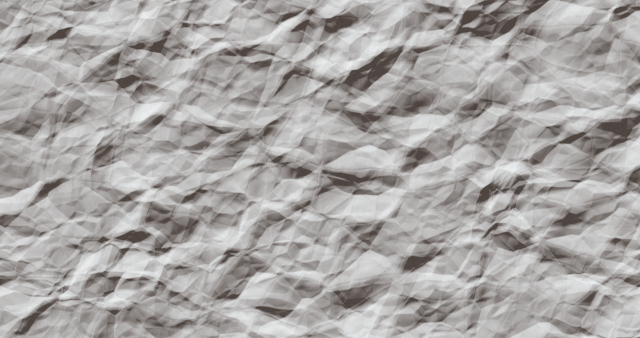
A Shadertoy shader for this texture:

```glsl
const vec3 SHADOW_COLOR = vec3(0.37, 0.335, 0.32);
const vec3 PAPER_COLOR = vec3(0.80, 0.80, 0.80);
const vec2 LIGHT_DIR = vec2(-0.32, 0.95);
const vec2 GRAIN_DIR = vec2(0.97, 0.24);     // main direction of the folds
const vec2 FOLD_STRETCH = vec2(0.94, 1.10);
const float FOLD_FREQ = 3.4;                 // largest facets per canvas height
const float FOLD_LACUNARITY = 1.85;
const float FOLD_STEEPNESS[4] = float[4](0.68, -0.84, 0.62, -0.40);
const float CREASE_HEIGHT = 0.13;
const float CREASE_SHARPNESS = 13.0;
const float WARP_COARSE = 0.040;
const float WARP_MEDIUM = 0.013;
const float WARP_FINE = 0.004;
const float SWELL = 0.08;
const float RELIEF = 0.66;
const float SOFTNESS = 0.0022;
const float EXPOSURE = 0.995;
const float SHADE_DEPTH = 0.315;
const float SHADE_CURVE = 0.40;
const float DARKEST = 0.27;
const float FIBER = 0.025;

vec2 hash2(vec2 p) {
    vec3 q = fract(p.xyx * vec3(0.1031, 0.1030, 0.0973));
    q += dot(q, q.yzx + 33.33);
    return fract((q.xx + q.yz) * q.zy);
}

float gradientNoise(vec2 p) {
    vec2 i = floor(p), f = p - i;
    vec2 u = f * f * f * (f * (f * 6.0 - 15.0) + 10.0);
    vec2 x = vec2(1.0, 0.0);
    float a = dot(hash2(i) * 2.0 - 1.0, f);
    float b = dot(hash2(i + x.xy) * 2.0 - 1.0, f - x.xy);
    float c = dot(hash2(i + x.yx) * 2.0 - 1.0, f - x.yx);
    float d = dot(hash2(i + x.xx) * 2.0 - 1.0, f - x.xx);
    return mix(mix(a, b, u.x), mix(c, d, u.x), u.y);
}

vec2 noise2(vec2 p) {
    return vec2(gradientNoise(p), gradientNoise(p + vec2(37.2, 91.7)));
}

// Flat facets: the difference of squared cell distances is piecewise linear
float facets(vec2 p) {
    vec2 cell = floor(p), f = p - cell;
    float nearest = 9.0, second = 9.0;
    for (int y = -1; y <= 1; y++)
    for (int x = -1; x <= 1; x++) {
        vec2 o = vec2(x, y);
        vec2 r = o + hash2(cell + o) - f;
        float d = dot(r, r);
        second = min(second, max(nearest, d));
        nearest = min(nearest, d);
    }
    float edge = second - nearest;
    return edge + CREASE_HEIGHT * exp(-CREASE_SHARPNESS * edge);
}

float paperHeight(vec2 p) {
    vec2 q = vec2(dot(p, GRAIN_DIR), dot(p, vec2(-GRAIN_DIR.y, GRAIN_DIR.x)));
    q = q * FOLD_STRETCH + 11.0;
    float height = SWELL * gradientNoise(q * 3.0 + 5.0);
    float crumple = 0.95 + 1.1 * gradientNoise(q * 3.1 + 19.0);
    q += WARP_COARSE * noise2(q * 3.7);
    q += WARP_MEDIUM * noise2(q * 12.0);
    q += WARP_FINE * noise2(q * 34.0);

    float freq = FOLD_FREQ;
    for (int i = 0; i < 4; i++) {
        float amount = i < 2 ? 1.0 : crumple;
        height += amount * FOLD_STEEPNESS[i] * facets(q * freq) / freq;
        q = mat2(0.8, 0.6, -0.6, 0.8) * q + 7.3;
        freq *= FOLD_LACUNARITY;
    }
    return height;
}

vec3 shadePaper(vec2 p) {
    vec2 e = SOFTNESS * LIGHT_DIR;
    float slope = (paperHeight(p - e) - paperHeight(p + e)) / (2.0 * SOFTNESS);
    float lit = EXPOSURE - SHADE_DEPTH * exp(-SHADE_CURVE * RELIEF * slope);
    lit = max(lit, DARKEST) + FIBER * gradientNoise(p * 110.0);
    float t = (lit - SHADOW_COLOR.g) / (PAPER_COLOR.g - SHADOW_COLOR.g);
    return mix(SHADOW_COLOR, PAPER_COLOR, t);
}

void mainImage(out vec4 fragColor, in vec2 fragCoord) {
    // 2x2 supersampling
    vec3 color = vec3(0.0);
    for (int i = 0; i < 4; i++) {
        vec2 offset = vec2(i & 1, i >> 1) * 0.5 - 0.25;
        color += shadePaper((fragCoord + offset) / iResolution.y);
    }
    fragColor = vec4(clamp(color * 0.25, 0.0, 1.0), 1.0);
}
```
